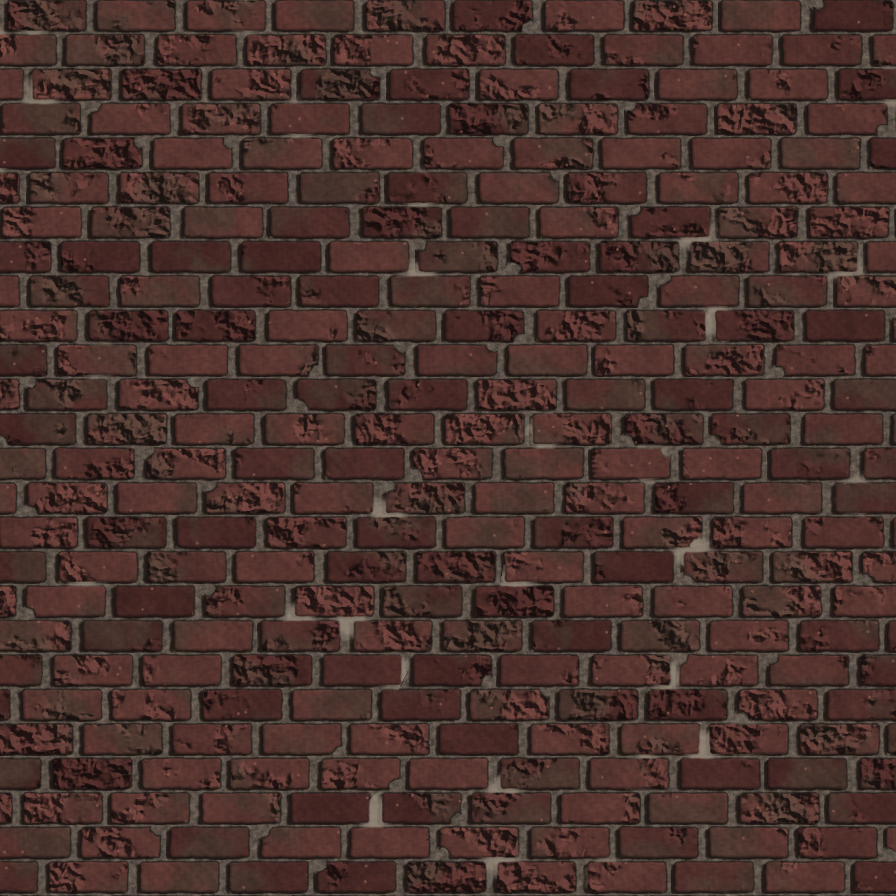
Write a Shadertoy shader that draws this texture.

```glsl
float hash(vec2 p) {
    vec3 q = fract(p.xyx * 0.1031);
    q += dot(q, q.yzx + 33.33);
    return fract((q.x + q.y) * q.z);
}

// Layered sines, roughly -1 to 1
float waves(vec2 p) {
    float sum = 0.0, amp = 0.5;
    for (int i = 0; i < 5; i++) {
        sum += amp * sin(p.x + 1.7 * sin(p.y * 0.9));
        p = mat2(1.4, 1.1, -1.1, 1.4) * p + 2.3;
        amp *= 0.65;
    }
    return sum;
}

// Cellular noise: distance to the nearest point, and its random value
vec2 cells(vec2 p) {
    vec2 base = floor(p), nearest = vec2(9.0, 0.0);
    for (int y = -1; y <= 1; y++)
    for (int x = -1; x <= 1; x++) {
        vec2 c = base + vec2(x, y);
        float d = length(c + vec2(hash(c), hash(c + 57.3)) - p);
        if (d < nearest.x) nearest = vec2(d, hash(c + 19.7));
    }
    return nearest;
}

float relief(vec2 p) {
    p += 0.12 * vec2(waves(p * 3.0), waves(p.yx * 3.0 + 5.0));
    return cells(p * vec2(1.8, 2.4)).x + 0.45 * cells(p * 5.0).x;
}

float brickDistance(vec2 p) {
    vec2 q = abs(p) - vec2(1.13, 0.43) + 0.09;
    return length(max(q, 0.0)) + min(max(q.x, q.y), 0.0) - 0.09;
}

void mainImage(out vec4 fragColor, in vec2 fragCoord) {
    // One unit is one course; a brick with its joint is 2.6 units long
    vec2 p = fragCoord / iResolution.y * 26.0 - vec2(0.0, 0.05);
    float pixel = 26.0 / iResolution.y;

    // Raking bond: each course shifts by about a third of a brick
    float course = floor(p.y);
    float x = p.x + 0.884 * (25.0 - course) + 0.12 * (hash(vec2(course, 3.0)) - 0.5);
    vec2 id = vec2(floor(x / 2.6), course) + 40.0;
    float tone = hash(id), wear = hash(id + 71.0);
    vec2 local = vec2(mod(x, 2.6) - 1.3, fract(p.y) - 0.5);
    local.x += 0.1 * (hash(id + 13.0) - 0.5);

    // Outline with uneven edges and an occasional broken corner
    float rough = waves(p * 5.0);
    float d = brickDistance(local) + 0.018 * rough;
    vec2 corner = vec2(hash(id + 5.0) > 0.5 ? 1.1 : -1.1, hash(id + 8.0) > 0.5 ? 0.42 : -0.42);
    float broken = 0.26 * step(0.8, hash(id + 31.0)) - length(local - corner) + 0.06 * rough;
    d = max(d, broken);
    float brickMask = smoothstep(pixel, -pixel, d);

    // Fractured faces lit from the upper right
    float slope = relief(p) - relief(p + vec2(0.07, 0.06));
    float chipped = smoothstep(0.0, 0.35, waves(p * 1.3 + tone * 40.0) + wear * 1.1 - 0.65);
    float grain = waves(p * 17.0);

    // Brick colour, grey-brown dust and small pale grit
    vec3 brick = mix(vec3(0.26, 0.145, 0.135), vec3(0.35, 0.21, 0.19), smoothstep(0.0, 0.65, tone));
    float dust = smoothstep(0.15, 0.9, waves(p * 0.8 + wear * 25.0) + 0.3 * hash(id + 44.0));
    brick = mix(brick, vec3(0.28, 0.22, 0.185), 0.7 * dust);
    brick *= 1.0 + 0.06 * grain + 0.07 * waves(p * 2.7 + 9.0);
    brick *= 1.0 + (0.25 + 2.6 * chipped) * clamp(slope, -0.18, 0.13) - 0.12 * chipped;
    vec2 grit = cells(p * 4.0);
    brick = mix(brick, vec3(0.52, 0.33, 0.28), 0.75 * step(0.975, grit.y) * smoothstep(0.24, 0.1, grit.x));

    // Worn rim: faint light on the upper right, shade on the lower left
    float rim = smoothstep(-0.09, -0.01, d);
    float facing = dot(sign(local), vec2(0.4, 0.6) * smoothstep(vec2(0.98, 0.3), vec2(1.1, 0.4), abs(local)));
    brick *= 1.0 + rim * (0.3 * facing - 0.12);

    // Sandy mortar with shadow cast to the lower left of each brick
    vec3 mortar = vec3(0.36, 0.32, 0.285) * (1.0 + 0.17 * grain + 0.12 * waves(p * 9.0));
    mortar *= mix(0.38, 1.0, smoothstep(0.0, 0.07, d));
    float shadow = smoothstep(0.05, -0.04, brickDistance(local + vec2(0.12, 0.05)) + 0.03 * rough);
    shadow *= 1.0 - smoothstep(-0.05, 0.03, broken);
    mortar = mix(mortar, vec3(0.1, 0.07, 0.06), 0.85 * shadow);

    // Rare pale lime deposits in the joints
    vec2 lime = cells(p * 0.42 + 7.0);
    float deposit = step(0.82, lime.y) * smoothstep(0.3, 0.12, lime.x + 0.06 * rough);
    mortar = mix(mortar, vec3(0.6, 0.55, 0.49), 0.75 * deposit);

    fragColor = vec4(mix(mortar, brick, brickMask), 1.0);
}
```
